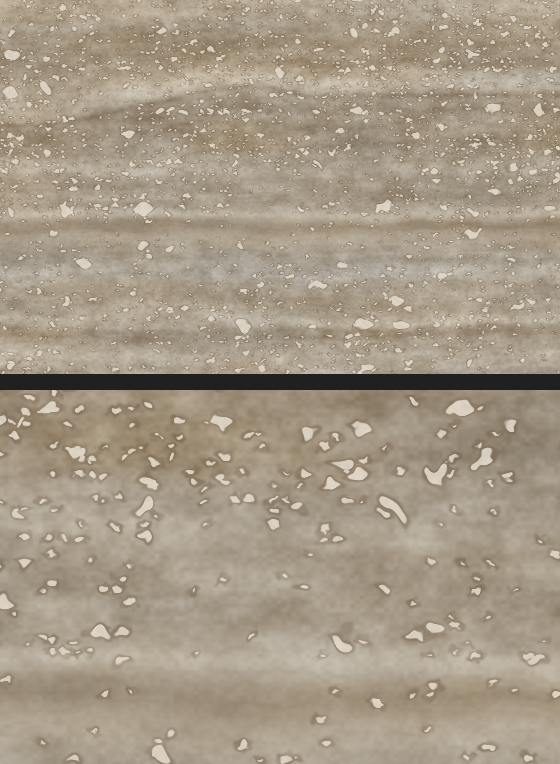
Top: the whole. Bottom: its middle third, enlarged.
This texture is drawn by a WebGL 1 fragment shader. Its source:

```glsl
precision highp float;
// Vein-cut travertine: soft horizontal strata, a folded pale seam, mottled
// grain and scattered chalky pores with thin brown rims. Strata are Gaussian
// bands bent by noise; pores are warped ellipses jittered in three cell grids.

uniform vec2 u_resolution;

const vec3 DARK_STONE = vec3(0.53, 0.465, 0.375);
const vec3 PALE_STONE = vec3(0.79, 0.755, 0.69);
const vec3 PORE_FILL = vec3(0.865, 0.83, 0.77);
const vec3 RIM_BROWN = vec3(0.43, 0.35, 0.26);
const vec3 GREY_SHIFT = vec3(-0.025, -0.005, 0.022);

const float BASE_TONE = 0.55;
const float STRATA_GAIN = 0.55;
const float MOTTLE_GAIN = 0.65;
const float GRAIN_GAIN = 0.36;
const float RIM_WIDTH = 0.0022;
const float RIM_STRENGTH = 0.42;

float hash(vec2 p) {
  vec3 q = fract(p.xyx * 0.1031);
  q += dot(q, q.yzx + 33.33);
  return fract((q.x + q.y) * q.z);
}

float noise(vec2 p) {
  vec2 i = floor(p), f = fract(p);
  f = f * f * (3.0 - 2.0 * f);
  return mix(mix(hash(i), hash(i + vec2(1.0, 0.0)), f.x),
             mix(hash(i + vec2(0.0, 1.0)), hash(i + 1.0), f.x), f.y);
}

float fbm(vec2 p) {
  float sum = 0.0, gain = 0.53;
  for (int i = 0; i < 4; i++) {
    sum += gain * noise(p);
    p = p * 2.03 + 17.3;
    gain *= 0.5;
  }
  return sum;
}

float band(float y, float centre, float halfWidth) {
  float d = (y - centre) / halfWidth;
  return exp(-d * d);
}

// Broad pale and brown layers, from the top down
float strataTone(float y) {
  float tone = 0.10 * band(y, 0.98, 0.035) - 0.20 * band(y, 0.87, 0.045);
  tone -= 0.20 * band(y, 0.66, 0.075);
  tone += 0.13 * band(y, 0.56, 0.028) - 0.11 * band(y, 0.49, 0.030);
  tone += 0.20 * band(y, 0.43, 0.018) - 0.27 * band(y, 0.395, 0.018);
  tone -= 0.06 * band(y, 0.34, 0.030);
  tone += 0.15 * band(y, 0.27, 0.030) - 0.12 * band(y, 0.20, 0.030);
  tone += 0.18 * band(y, 0.145, 0.016) - 0.18 * band(y, 0.105, 0.020);
  return tone + 0.06 * band(y, 0.04, 0.030);
}

// Pale seam that climbs from the left to a crest, with a brown underside
float seamTone(vec2 p) {
  float climb = smoothstep(0.05, 0.68, p.x);
  float seamY = 0.685 + 0.105 * climb - 0.025 * smoothstep(0.68, 0.85, p.x);
  float d = p.y - seamY + 0.012 * (fbm(p * vec2(7.0, 12.0)) - 0.5);
  return 0.30 * band(d, 0.010, 0.026) - 0.24 * band(d, -0.022, 0.008);
}

// Share of cells that hold a pore: clustered, and sparse in the quiet layer
float richness(vec2 p) {
  float cluster = 0.25 + 1.5 * noise(p * vec2(4.0, 12.0) + 5.0);
  float quiet = 1.0 - 0.85 * band(p.y, 0.385, 0.045);
  return cluster * quiet * mix(0.65, 1.1, smoothstep(0.3, 0.5, p.y));
}

// Signed distance to the nearest pore in one grid of cells
float pores(vec2 p, float cell, float density, float seed) {
  vec2 q = p / cell + seed;
  vec2 w = q * 2.7;
  q += 0.42 * (vec2(noise(w), noise(w + 41.0)) - 0.5);
  vec2 home = floor(q);
  float nearest = 1.0;
  for (int j = -1; j <= 1; j++) {
    for (int i = -1; i <= 1; i++) {
      vec2 id = home + vec2(float(i), float(j));
      vec2 centre = id + 0.25 + 0.5 * vec2(hash(id + 3.1), hash(id + 7.7));
      float present = step(hash(id + 11.9), density * richness((centre - seed) * cell));
      float angle = 1.1 * (hash(id + 19.3) - 0.5);
      float c = cos(angle), s = sin(angle);
      vec2 d = mat2(c, -s, s, c) * (q - centre);
      float size = hash(id + 23.7);
      float radius = mix(0.12, 0.34, size * size);
      float dist = length(d * vec2(0.75, 1.25)) - radius;
      nearest = min(nearest, mix(1.0, dist, present));
    }
  }
  return nearest * cell;
}

void main() {
  vec2 p = gl_FragCoord.xy / u_resolution.y;
  float soft = 0.8 / u_resolution.y;

  // Layers bend gently and fray at their edges
  vec2 bent = p;
  bent.y += 0.035 * (fbm(p * vec2(2.2, 3.0)) - 0.5);
  bent.y += 0.018 * (fbm(p * vec2(16.0, 22.0) + 9.0) - 0.5);
  float quiet = band(bent.y, 0.385, 0.05);

  // Stone body: layers, laminae, mottling, grain
  float tone = BASE_TONE + strataTone(bent.y) + seamTone(p);
  tone += STRATA_GAIN * (fbm(bent * vec2(2.5, 42.0)) - 0.5);
  tone += MOTTLE_GAIN * (1.0 - 0.55 * quiet) * (fbm(p * vec2(24.0, 32.0)) - 0.5);
  float grain = 0.5 * noise(p * vec2(105.0, 130.0)) + 0.5 * noise(p * vec2(230.0, 270.0));
  tone += GRAIN_GAIN * (1.0 - 0.4 * quiet) * (grain - 0.5);
  vec3 color = mix(DARK_STONE, PALE_STONE, clamp(tone, 0.0, 1.1));
  float grey = fbm(bent * vec2(3.0, 11.0) + 31.0) - 0.5 + 0.35 * band(bent.y, 0.30, 0.06);
  color += GREY_SHIFT * clamp(grey * 2.0, -0.5, 1.0);

  // Pores in three sizes, each with a thin rim
  float d = pores(p, 0.052, 0.15, 13.0);
  d = min(d, pores(p, 0.023, 0.23, 57.0));
  d = min(d, pores(p, 0.0115, 0.20, 91.0));
  float rim = band(d, RIM_WIDTH * 0.6, RIM_WIDTH);
  color = mix(color, RIM_BROWN, RIM_STRENGTH * rim * (0.4 + 0.9 * noise(p * 90.0)));
  vec3 fill = PORE_FILL + 0.06 * (grain - 0.5);
  color = mix(color, fill, 0.95 * (1.0 - smoothstep(-soft, soft, d)));

  gl_FragColor = vec4(color, 1.0);
}
```
